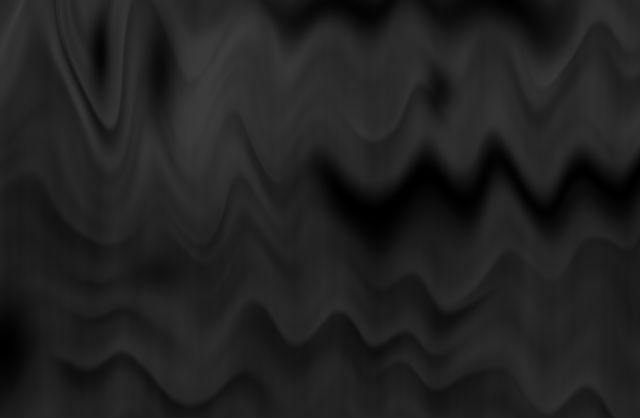
A WebGL 1 fragment shader for this background:

```glsl
precision highp float;

uniform vec2 u_resolution;

const float TAU = 6.28319;

vec2 gradientAt(vec2 cell) {
    float angle = TAU * fract(sin(dot(cell, vec2(127.1, 311.7))) * 43758.5);
    return vec2(cos(angle), sin(angle));
}

float gradientNoise(vec2 p) {
    vec2 cell = floor(p);
    vec2 f = p - cell;
    vec2 blend = f * f * f * (f * (f * 6.0 - 15.0) + 10.0);
    vec2 right = vec2(1.0, 0.0);
    vec2 up = vec2(0.0, 1.0);
    float a = dot(gradientAt(cell), f);
    float b = dot(gradientAt(cell + right), f - right);
    float c = dot(gradientAt(cell + up), f - up);
    float d = dot(gradientAt(cell + 1.0), f - 1.0);
    return mix(mix(a, b, blend.x), mix(c, d, blend.x), blend.y);
}

// Soft elliptical spot, 1 at its centre
float pool(vec2 p, vec2 center, vec2 radius) {
    vec2 q = (p - center) / radius;
    return exp(-dot(q, q));
}

// Shadow with a firm upper edge and a fading tail below it
float crease(float depth, float softness, float falloff) {
    float tail = max(depth, 0.0) * falloff;
    return smoothstep(-softness, softness, depth) * exp(-tail * tail);
}

// Height along the hanging cloth: deep swags upper left, shallow elsewhere
float drapedHeight(vec2 p) {
    float phase = 4.9 * p.x - 1.35 + 0.6 * exp(-5.0 * p.x);
    phase += 0.4 * gradientNoise(p * vec2(2.6, 2.2) + 1.7);
    float upperSwag = mix(0.36, 0.12, smoothstep(0.2, 0.8, p.x));
    float swag = mix(0.07, upperSwag, smoothstep(0.35, 0.75, p.y));
    swag *= 1.0 + 0.8 * gradientNoise(p * vec2(3.1, 1.5) + 6.2);
    float wander = 0.13 * gradientNoise(p * vec2(3.3, 1.2) + 2.4);
    wander += 0.035 * gradientNoise(p * vec2(11.0, 2.5) + 9.1);
    return p.y + 0.5 * swag * cos(TAU * phase) + wander;
}

// Repeated folds of uneven strength, each with a pale rim over its shadow
float foldRelief(float x, float height) {
    float relief = 0.0;
    for (int i = 0; i < 9; i++) {
        float id = float(i);
        float level = (id + 0.5) / 9.0 + 0.14 * gradientNoise(vec2(x * 1.5, id * 7.3));
        float presence = gradientNoise(vec2(x * 3.5 + id * 3.7, id * 5.1 + 0.5));
        float depth = level - height;
        float rim = crease(-depth, 0.014, 22.0);
        float shadow = crease(depth, 0.014, 17.0);
        relief += smoothstep(-0.05, 0.4, presence) * (0.4 * rim - shadow);
    }
    return relief;
}

// Share of light left after the deep hollows
float hollowLight(vec2 p, float height) {
    float edge = 0.57 + 0.04 * (p.x - 0.8);
    float thinness = 9.5 - 6.0 * gradientNoise(vec2(p.x * 3.0, 4.6));
    float band = crease(edge - height, 0.05, thinness) * smoothstep(0.68, 0.82, p.x);
    float light = 1.0 - min(1.15 * band, 1.0);
    float ragged = p.y + 0.5 * (height - p.y);
    vec2 q = vec2(p.x, ragged);
    light *= 1.0 - pool(q, vec2(1.2, 0.98), vec2(0.16, 0.09));
    light *= 1.0 - 0.9 * pool(q, vec2(0.85, 0.98), vec2(0.25, 0.045));
    light *= 1.0 - pool(p, vec2(0.01, 0.17), vec2(0.08, 0.13));
    light *= 1.0 - 0.9 * pool(p, vec2(0.24, 0.87), vec2(0.025, 0.1));
    light *= 1.0 - 0.8 * pool(p, vec2(0.385, 0.84), vec2(0.04, 0.13));
    light *= 1.0 - 0.7 * pool(p, vec2(1.05, 0.78), vec2(0.035, 0.06));
    light *= 1.0 - 0.5 * pool(p, vec2(0.38, 0.35), vec2(0.07, 0.05));
    return light;
}

void main() {
    vec2 p = gl_FragCoord.xy / u_resolution.y;
    float height = drapedHeight(p);
    float upper = smoothstep(0.4, 0.75, p.y);

    // Broad light, brighter above the middle
    float tone = mix(0.13, 0.18, upper);

    // Shading along the folds and fine vertical streaks
    tone += mix(0.045, 0.1, upper) * gradientNoise(vec2(p.x * 2.5, height * 5.0) + 3.3);
    tone += 0.04 * gradientNoise(vec2(p.x * 6.0, height * 14.0) + 8.7);
    tone += 0.03 * gradientNoise(p * vec2(15.0, 2.0) + 5.1);
    tone += 0.012 * gradientNoise(p * vec2(45.0, 4.0) + 7.6);
    tone += 0.05 * foldRelief(p.x, height);

    tone = clamp(tone, 0.03, 0.23) * hollowLight(p, height);
    gl_FragColor = vec4(vec3(tone), 1.0);
}
```
